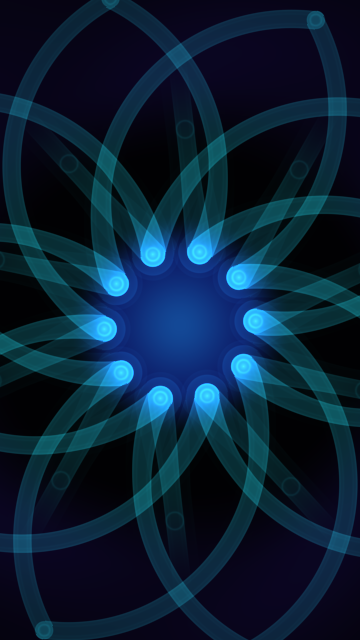
Give the GLSL for this background, as a Shadertoy shader.

```glsl
// A ten-fold rosette of translucent teal ribbons around a glowing blue core.
// Each sector adds two circular arcs and one fading straight rod, all drawn
// from distance functions and summed as light over a dark indigo backdrop.

const float SECTORS = 10.0;
const float SECTOR_ANGLE = 6.2831853 / SECTORS;
const float INNER_RADIUS = 0.1185;
const float OUTER_RADIUS = 0.522;
const vec3 TEAL  = vec3(0.045, 0.310, 0.330);
const vec3 CYAN  = vec3(0.065, 0.320, 0.430);
const vec3 SPARK = vec3(0.300, 0.800, 0.950);

vec2 polar(float radius, float degrees) {
    float a = radians(degrees);
    return radius * vec2(cos(a), sin(a));
}

vec2 rotate(vec2 p, float a) {
    float c = cos(a), s = sin(a);
    return vec2(c * p.x + s * p.y, c * p.y - s * p.x);
}

// Distance to the shorter circular arc from a to b.
float arcDistance(vec2 p, vec2 a, vec2 b, vec2 centre) {
    vec2 q = p - centre, u = a - centre, v = b - centre;
    vec2 middle = normalize(normalize(u) + normalize(v));
    float radius = 0.5 * (length(u) + length(v));
    bool inside = dot(q, middle) > length(q) * dot(normalize(u), middle);
    return inside ? abs(length(q) - radius) : min(length(p - a), length(p - b));
}

// Distance to a segment in x, position along it from 0 to 1 in y.
vec2 segmentDistance(vec2 p, vec2 a, vec2 b) {
    vec2 d = b - a;
    float t = clamp(dot(p - a, d) / dot(d, d), 0.0, 1.0);
    return vec2(length(p - a - t * d), t);
}

// Translucent band with brighter rims and a faint inner fold.
float ribbon(float d, float width, float blur) {
    float x = d / width;
    float fill = 1.0 - smoothstep(width - blur, width + blur, d);
    float fold = 0.07 * exp(-pow((x - 0.55) / 0.12, 2.0));
    return fill * (0.54 + 0.34 * pow(min(x, 1.0), 7.0) + fold);
}

float ring(vec2 p, vec2 centre, float radius, float thickness) {
    float d = (length(p - centre) - radius) / thickness;
    return exp(-d * d);
}

vec3 backdrop(vec2 p) {
    float r = length(p);
    float angle = atan(p.y, p.x);
    float veil = 0.85 + 0.15 * sin(angle * 5.0 + r * 16.0);
    float outer = smoothstep(0.25, 0.40, length(p * vec2(0.92, 1.0)));
    vec3 indigo = vec3(0.036, 0.018, 0.120) * outer * veil;
    indigo *= 1.0 - 0.45 * smoothstep(0.42, 0.60, r);
    vec3 core = mix(vec3(0.070, 0.280, 0.580), vec3(0.045, 0.110, 0.400),
                    smoothstep(0.0, 0.115, r));
    return vec3(0.004, 0.004, 0.010) + indigo
         + core * (1.0 - smoothstep(0.095, 0.175, r));
}

// Light of one sector, whose outer tip lies on the positive x axis.
vec3 petal(vec2 p, float blur) {
    float r = length(p);
    float nearCore = exp(-max(r - INNER_RADIUS, 0.0) / 0.065);
    float width = mix(0.0195, 0.0142, smoothstep(0.12, 0.28, r));
    vec2 outerTip = polar(OUTER_RADIUS, 0.0);
    vec2 leftTip = polar(INNER_RADIUS, 81.0);
    vec2 rightTip = polar(INNER_RADIUS, -27.0);
    vec2 rodTip = polar(INNER_RADIUS, 9.0);
    vec2 node = polar(0.306, 22.5);

    // Two main arcs, with wider veils close to the core.
    float left = arcDistance(p, outerTip, leftTip, vec2(0.2357, -0.0859));
    float right = arcDistance(p, outerTip, rightTip, vec2(0.284, 0.185));
    float light = ribbon(left, width, blur) + ribbon(right, width, blur);
    light += 0.16 * nearCore * (ribbon(left, 1.7 * width, blur)
                              + ribbon(right, 1.7 * width, blur));
    light *= 1.0 - 0.25 * smoothstep(0.25, OUTER_RADIUS, r);

    // Rod through the node, fading away beyond it.
    vec2 rod = segmentDistance(p, rodTip, rodTip + (node - rodTip) * 1.6);
    float fade = 1.0 - smoothstep(0.45, 1.0, rod.y);
    light += 0.65 * fade * ribbon(rod.x, width, blur);
    light += 0.09 * fade * ribbon(rod.x, 2.1 * width, blur);

    // Rings and sparks where ribbons turn.
    light += 0.20 * ring(p, node, 0.0135, 0.0018);
    light += 0.20 * ring(p, outerTip, 0.009, 0.0018);
    float spark = 0.40 * exp(-length(p - rodTip) / 0.007)
                + 0.16 * ring(p, rodTip, 0.010, 0.002);
    return light * mix(TEAL, CYAN, nearCore) + spark * SPARK;
}

void mainImage(out vec4 fragColor, in vec2 fragCoord) {
    vec2 p = (fragCoord - 0.5 * iResolution.xy) / iResolution.y;
    p.y += 0.008;
    float blur = 0.9 / iResolution.y;
    vec3 colour = backdrop(p);
    for (float k = 0.0; k < SECTORS; k++) {
        colour += petal(rotate(p, radians(30.0) + k * SECTOR_ANGLE), blur);
    }
    fragColor = vec4(min(colour, 1.0), 1.0);
}
```
